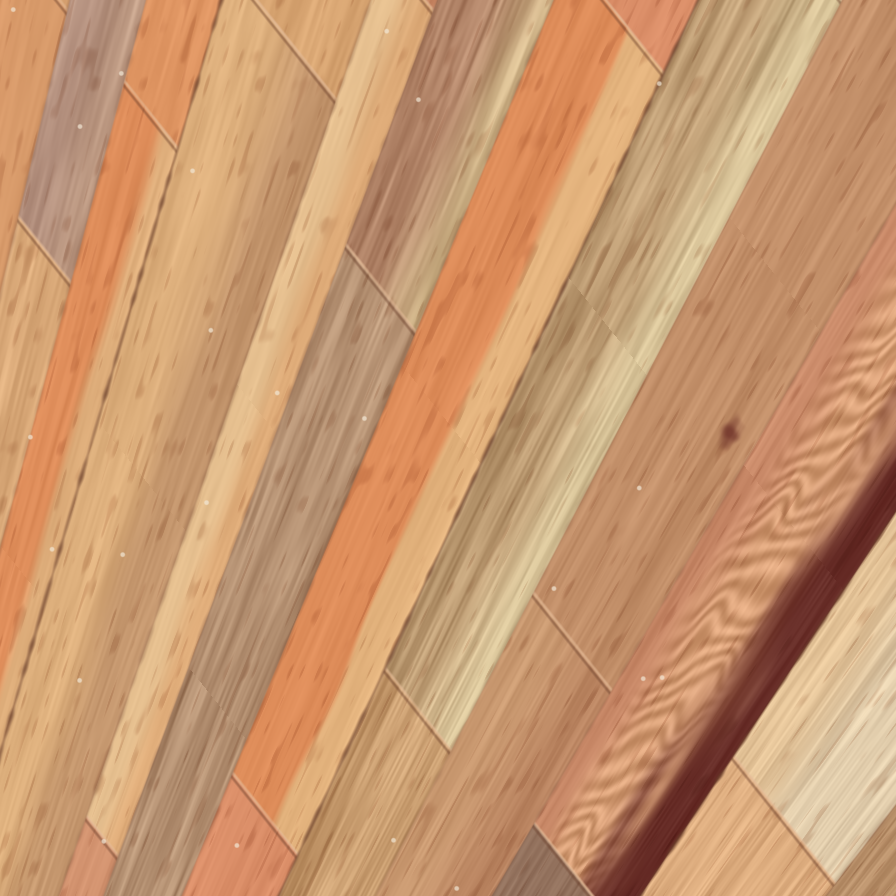
This texture is drawn by a Shadertoy shader. Its source:

```glsl
const int PLANKS = 12;
const float FAN_SLANT = 0.2126;    // lean of the board at the left edge
const float FAN_SPREAD = 0.328;    // narrowing of the boards per unit down
const float JOINT_SLOPE = 1.25;
const float BOARD_LENGTH = 1.383;
const float SEAM_WIDTH = 0.0022;
const float JOINT_WIDTH = 0.0018;
const vec3 SEAM_COLOR = vec3(0.42, 0.25, 0.17);
const vec3 JOINT_COLOR = vec3(0.90, 0.74, 0.60);
const vec3 CHAR_COLOR = vec3(0.36, 0.13, 0.12);
const vec3 KNOT_COLOR = vec3(0.42, 0.18, 0.15);
const vec2 KNOT = vec2(0.814, 0.516);
const int FIGURED = 9;             // board with curly figure and a dark edge

// Board edges across the fan, joint offsets and grain strength
const float SEAM[13] = float[](-0.08, 0.078, 0.163, 0.247, 0.414, 0.488, 0.618,
    0.779, 0.94, 1.133, 1.38, 1.688, 1.95);
const float JOINT[12] = float[](1.3, 0.216, 1.3, -0.358, 0.79, -0.21, -0.845,
    0.208, 1.3, 0.173, -0.18, 1.3);
const float GRAIN[12] = float[](0.09, 0.22, 0.11, 0.13, 0.09, 0.28, 0.09,
    0.29, 0.13, 0.12, 0.21, 0.2);
const float SEAM_DARK[12] = float[](0.0, 0.3, 0.25, 0.75, 0.3, 0.3, 0.3,
    0.75, 0.2, 0.25, 0.8, 0.4);

// Board tones: left side, right side, and the neighbouring length
const vec3 LEFT[12] = vec3[](
    vec3(0.86, 0.60, 0.41), vec3(0.69, 0.55, 0.48), vec3(0.87, 0.55, 0.35),
    vec3(0.87, 0.69, 0.49), vec3(0.90, 0.75, 0.56), vec3(0.68, 0.50, 0.39),
    vec3(0.87, 0.55, 0.35), vec3(0.74, 0.61, 0.45), vec3(0.79, 0.60, 0.44),
    vec3(0.79, 0.54, 0.41), vec3(0.87, 0.74, 0.57), vec3(0.72, 0.56, 0.41));
const vec3 RIGHT[12] = vec3[](
    vec3(0.85, 0.61, 0.42), vec3(0.74, 0.60, 0.51), vec3(0.88, 0.69, 0.49),
    vec3(0.76, 0.58, 0.42), vec3(0.88, 0.68, 0.48), vec3(0.80, 0.69, 0.52),
    vec3(0.89, 0.70, 0.49), vec3(0.86, 0.78, 0.61), vec3(0.74, 0.53, 0.39),
    vec3(0.84, 0.62, 0.46), vec3(0.89, 0.81, 0.68), vec3(0.68, 0.52, 0.38));
const vec3 NEXT[12] = vec3[](
    vec3(0.84, 0.63, 0.44), vec3(0.85, 0.66, 0.47), vec3(0.87, 0.58, 0.38),
    vec3(0.84, 0.64, 0.44), vec3(0.83, 0.58, 0.44), vec3(0.71, 0.57, 0.45),
    vec3(0.86, 0.56, 0.41), vec3(0.80, 0.63, 0.45), vec3(0.76, 0.56, 0.41),
    vec3(0.58, 0.45, 0.37), vec3(0.86, 0.67, 0.49), vec3(0.72, 0.56, 0.41));
const vec2 BLEND[12] = vec2[](
    vec2(0.0, 1.0), vec2(0.2, 0.9), vec2(0.55, 0.8), vec2(0.3, 0.8),
    vec2(0.3, 0.8), vec2(0.4, 0.95), vec2(0.59, 0.68), vec2(0.4, 0.95),
    vec2(0.2, 0.9), vec2(0.1, 0.35), vec2(0.1, 0.6), vec2(0.0, 1.0));

float hash(vec2 p) {
    vec3 q = fract(p.xyx * 0.1031);
    q += dot(q, q.yzx + 33.33);
    return fract((q.x + q.y) * q.z);
}

float noise(vec2 p) {
    vec2 i = floor(p), f = fract(p);
    f = f * f * (3.0 - 2.0 * f);
    vec2 e = vec2(0.0, 1.0);
    return mix(mix(hash(i), hash(i + e.yx), f.x),
               mix(hash(i + e.xy), hash(i + e.yy), f.x), f.y);
}

// Stretched fibres, centred on zero
float fibres(vec2 p) {
    p.x += 0.006 * noise(p * vec2(25.0, 5.0));
    return 0.35 * noise(p * vec2(55.0, 1.6)) + 0.4 * noise(p * vec2(130.0, 4.0))
         + 0.4 * noise(p * vec2(270.0, 14.0)) - 0.575;
}

vec3 board(int i, float s, float t, float j, vec2 uv, float px) {
    float u = (s - SEAM[i]) / (SEAM[i + 1] - SEAM[i]);
    vec2 g = vec2(s + float(i) * 3.7, t);
    float wobble = 0.12 * (noise(g * vec2(40.0, 9.0)) - 0.5);
    vec3 main = mix(LEFT[i], RIGHT[i], smoothstep(BLEND[i].x, BLEND[i].y, u + wobble));

    // Curly figure and scorched edge
    float figured = i == FIGURED ? 1.0 : 0.0;
    float curl = sin(220.0 * t + 60.0 * s + 11.0 * noise(g * vec2(35.0, 16.0)));
    float band = smoothstep(0.1, 0.3, u) * (1.0 - smoothstep(0.55, 0.75, u));
    main += figured * band * 0.075 * curl;
    float scorch = smoothstep(0.5, 0.92, u + 2.0 * wobble + 0.12 * t - 0.05);
    main = mix(main, CHAR_COLOR, figured * scorch * 0.92);

    // Lengths alternate in tone at each butt joint
    float k = (j - JOINT[i]) / BOARD_LENGTH;
    float fromJoint = (k - round(k)) * BOARD_LENGTH / length(vec2(1.0, JOINT_SLOPE));
    float side = smoothstep(-px, px, fromJoint);
    bool even = mod(round(k), 2.0) < 0.5;
    bool mainFirst = JOINT[i] > -0.3;
    vec3 col = mix(main, NEXT[i], even == mainFirst ? side : 1.0 - side);

    // Fibres and short dark pores
    col += GRAIN[i] * fibres(g + vec2(0.0, 5.0 * round(k))) * vec3(1.0, 1.05, 1.0);
    float pore = smoothstep(0.72, 0.95, noise(g * vec2(170.0, 32.0) + 9.0));
    col *= 1.0 - pore * vec3(0.08, 0.13, 0.16);

    // Joint: pale glue line with a thin shadow
    float wear = 0.35 + 0.5 * noise(uv * 45.0);
    float shade = 1.0 - smoothstep(0.0, JOINT_WIDTH + px, abs(fromJoint - 2.0 * JOINT_WIDTH));
    float glue = 1.0 - smoothstep(0.0, JOINT_WIDTH + px, abs(fromJoint));
    col = mix(col, SEAM_COLOR, 0.45 * shade);
    return mix(col, JOINT_COLOR, wear * glue);
}

void mainImage(out vec4 fragColor, in vec2 fragCoord) {
    vec2 uv = fragCoord / iResolution.xy;
    float px = 1.0 / iResolution.y;
    float t = 1.0 - uv.y;
    float scale = 1.0 - FAN_SPREAD * t;
    float s = (uv.x + FAN_SLANT * t) / scale;   // constant along each board
    float j = t - JOINT_SLOPE * uv.x;           // constant along each joint

    // Lay the boards left to right, each with a worn seam
    vec3 col = LEFT[0];
    for (int i = 0; i < PLANKS; i++) {
        float d = (s - SEAM[i]) * scale * 0.9;
        if (d < -0.02) break;
        col = mix(col, board(i, s, t, j, uv, px), smoothstep(-px, px, d));
        float ragged = noise(vec2(float(i) * 7.0, t * 75.0));
        float seam = 1.0 - smoothstep(0.0, SEAM_WIDTH * (0.6 + ragged) + px, abs(d));
        col = mix(col, SEAM_COLOR, seam * SEAM_DARK[i] * (0.4 + 0.6 * ragged));
    }

    // Knot
    vec2 k = (uv - KNOT) * mat2(0.87, -0.5, 0.5, 0.87);
    float knot = length(k * vec2(1.4, 0.8)) + 0.008 * (noise(uv * 90.0) - 0.5);
    col = mix(col, KNOT_COLOR, 0.8 * (1.0 - smoothstep(0.003, 0.02, knot)));

    // Sparse bright specks
    vec2 cell = floor(uv * 40.0);
    vec2 spot = 0.2 + 0.6 * vec2(hash(cell + 3.1), hash(cell + 8.7));
    float speck = 1.0 - smoothstep(0.0015, 0.0025 + px, length(fract(uv * 40.0) - spot) / 40.0);
    col = mix(col, vec3(0.95, 0.91, 0.84), 0.7 * speck * step(0.985, hash(cell)));

    fragColor = vec4(clamp(col, 0.0, 1.0), 1.0);
}
```
